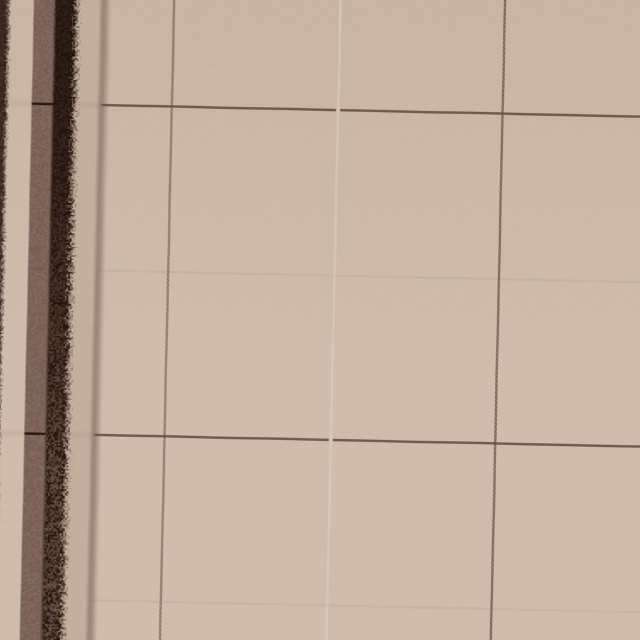
This pattern is drawn by a three.js fragment shader. Its source:

```glsl
// Tilted grid of thin dark and pale rules on beige paper, with grainy dark bands down the left side.
varying vec2 vUv;

const vec2 TILT = vec2(0.0222, 0.0215);       // lean of the uprights, fall of the levels
const vec2 PERIOD = vec2(0.517, 0.5156);      // spacing of the dark rules
const vec2 DARK_PHASE = vec2(0.2500, 0.3237);
const vec2 PALE_PHASE = vec2(0.5100, 0.0650); // pale upright and faint level, halfway between
const float RULE_WIDTH = 0.0030;
const float PALE_WIDTH = 0.0030;
const float SOFT = 0.0016;
const float GRAIN_CELLS = 380.0;
const float FLECK_CELLS = 80.0;
const float ROPE_TURNS = 150.0;

// Edges of the bands along the leaning axis
const float FAR_EDGE = -0.0085;
const float BAND_START = 0.0310;
const float INK_START = 0.0640;
const float INK_END = 0.0975;
const float SEAM = 0.1400;

const vec3 PAPER = vec3(0.815, 0.737, 0.674);
const vec3 PAPER_TOP = vec3(0.787, 0.710, 0.640);
const vec3 MARGIN = vec3(0.768, 0.682, 0.614);
const vec3 BAND = vec3(0.490, 0.390, 0.350);
const vec3 INK = vec3(0.120, 0.060, 0.040);
const vec3 INK_WORN = vec3(0.400, 0.310, 0.260);
const vec3 SEAM_SHADE = vec3(0.560, 0.460, 0.420);
const vec3 RULE = vec3(0.390, 0.295, 0.250);
const vec3 PALE_RULE = vec3(0.860, 0.800, 0.742);

float hash(vec2 p) {
  p = fract(p * vec2(0.1031, 0.1137));
  p += dot(p, p.yx + 33.33);
  return fract((p.x + p.y) * p.x * 7.31);
}

// Smoothly blended hash grain
float grain(vec2 p) {
  vec2 cell = floor(p);
  vec2 f = smoothstep(0.0, 1.0, fract(p));
  float low = mix(hash(cell), hash(cell + vec2(1.0, 0.0)), f.x);
  float high = mix(hash(cell + vec2(0.0, 1.0)), hash(cell + 1.0), f.x);
  return mix(low, high, f.y);
}

// Distance to the nearest jittered cell point
float cellular(vec2 p) {
  vec2 cell = floor(p);
  float nearest = 2.0;
  for (int j = -1; j <= 1; j++) {
    for (int i = -1; i <= 1; i++) {
      vec2 c = cell + vec2(float(i), float(j));
      vec2 point = c + vec2(hash(c + 17.0), hash(c + 71.0));
      nearest = min(nearest, length(p - point));
    }
  }
  return nearest;
}

vec2 repeatOffset(vec2 p, vec2 phase) {
  return mod(p - phase + 0.5 * PERIOD, PERIOD) - 0.5 * PERIOD;
}

float stroke(float d, float width) {
  return 1.0 - smoothstep(0.5 * width - 0.5 * SOFT, 0.5 * width + SOFT, abs(d));
}

float rise(float edge, float x, float soft) {
  return smoothstep(edge - soft, edge + soft, x);
}

void main() {
  // Leaning axes with a very slight layered waver
  vec2 p = vUv + vec2(-TILT.x * vUv.y, TILT.y * vUv.x);
  p += 0.00012 * vec2(sin(p.y * 19.0) + sin(p.y * 47.0), sin(p.x * 23.0) + sin(p.x * 41.0));
  float speck = grain(vUv * GRAIN_CELLS);
  float fleck = cellular(vUv * FLECK_CELLS);

  // Paper with mottling, darker toward the top and in the margin
  float page = rise(SEAM, p.x, 0.004);
  vec3 color = mix(PAPER, PAPER_TOP, smoothstep(0.35, 1.05, vUv.y));
  color = mix(MARGIN, color, max(page, 1.0 - rise(BAND_START, p.x, 0.002)));
  color += 0.006 * (speck - 0.5) + 0.007 * (fleck - 0.45);

  // Flat band, then the soft seam
  float band = rise(BAND_START, p.x, 0.002) * (1.0 - rise(INK_START + 0.008, p.x, SOFT));
  color = mix(color, BAND + 0.07 * (speck - 0.5), band);
  float seam = smoothstep(SEAM - 0.009, SEAM, p.x) * (1.0 - smoothstep(SEAM, SEAM + 0.014, p.x));
  color = mix(color, SEAM_SHADE, 0.75 * seam);

  // Pale upright and barely visible level
  vec2 dark = repeatOffset(p, DARK_PHASE);
  vec2 pale = repeatOffset(p, PALE_PHASE);
  float patchy = 0.5 + 0.5 * grain(p * vec2(24.0, 60.0));
  color *= 1.0 - 0.055 * patchy * stroke(pale.y, RULE_WIDTH) * max(page, band);
  color = mix(color, PALE_RULE, 0.75 * stroke(pale.x, PALE_WIDTH) * page * (0.5 + 0.5 * patchy));

  // Dark upright, twisted like thread, firmer toward the right
  float twist = 0.5 + 0.5 * sin(6.2832 * ROPE_TURNS * (p.y + 1.4 * dark.x));
  float firmness = mix(0.62, 0.80, smoothstep(0.3, 0.7, p.x));
  color = mix(color, RULE, stroke(dark.x, RULE_WIDTH) * page * firmness * (0.65 + 0.35 * twist));

  // Dark level, broken at the pale upright and smudged in the margins
  float gap = stroke(pale.x, 0.006) * page;
  float level = stroke(dark.y, RULE_WIDTH) * (1.0 - gap);
  color = mix(color, mix(RULE, INK, band), 0.88 * level * max(page, band));
  float smudge = (1.0 - smoothstep(0.0, 0.010, abs(dark.y))) * (1.0 - max(page, band));
  color = mix(color, SEAM_SHADE, 0.18 * smudge * patchy);

  // Grainy ink strips with soft sides, worn toward the bottom
  float ragged = (speck - 0.5) * 0.010;
  float ink = rise(INK_START, p.x + 0.3 * ragged, 0.003) * (1.0 - rise(INK_END, p.x + ragged, 0.008));
  ink = max(ink, 0.9 * (1.0 - rise(FAR_EDGE, p.x + 0.5 * ragged, 0.005)));
  float wear = speck * mix(1.15, 0.30, smoothstep(0.1, 1.0, vUv.y));
  color = mix(color, mix(INK, INK_WORN, wear), ink);

  gl_FragColor = vec4(color, 1.0);
}
```
